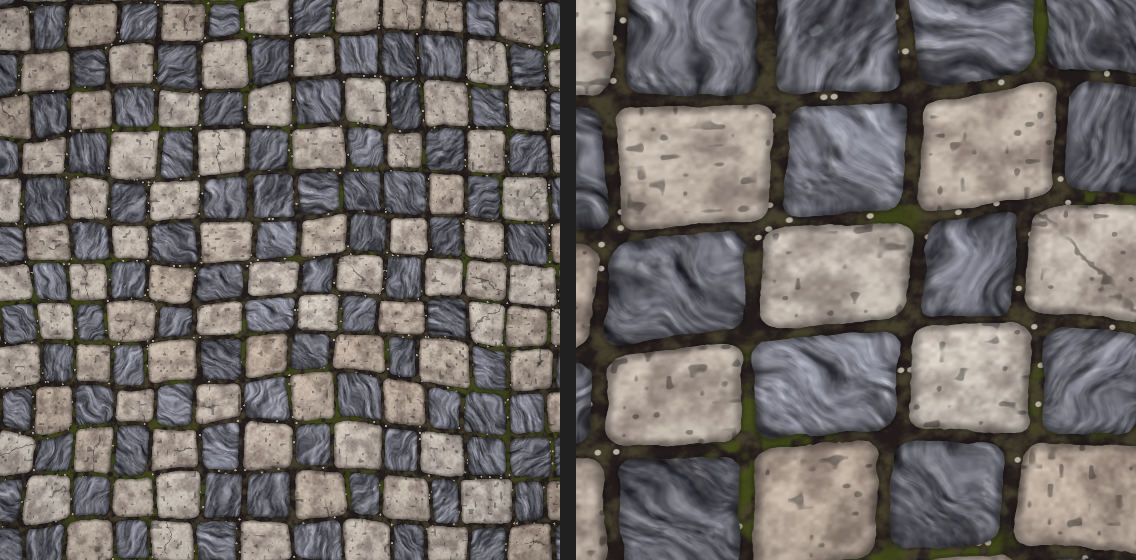
Left: the whole. Right: its middle third, enlarged.
Give the GLSL for this texture, as a WebGL 1 fragment shader.

```glsl
precision highp float;
// Weathered paving of pale limestone and slate-blue setts in a loose checkerboard.
// Rows and columns are bounded by jittered, drifting lines; each stone is a rounded
// box between its four lines, with noise for grain, cleft streaks, cracks and moss.
uniform vec2 u_resolution;

const float STONES = 12.9;        // stones across the canvas
const float HALF_JOINT = 0.030;   // half joint width, in stones

float hash(vec2 p) {
  vec3 q = fract(vec3(p.xyx) * 0.1031);
  q += dot(q, q.yzx + 33.33);
  return fract((q.x + q.y) * q.z);
}

float noise(vec2 p) {
  vec2 i = floor(p), f = fract(p);
  f = f * f * (3.0 - 2.0 * f);
  return mix(mix(hash(i), hash(i + vec2(1, 0)), f.x),
             mix(hash(i + vec2(0, 1)), hash(i + vec2(1, 1)), f.x), f.y);
}

float fbm(vec2 p) {
  float sum = 0.0, amp = 0.53;
  for (int i = 0; i < 4; i++) {
    sum += amp * noise(p);
    p = mat2(0.8, -0.6, 0.6, 0.8) * p * 2.03 + 17.3;
    amp *= 0.5;
  }
  return sum;
}

vec2 rotate(vec2 p, float a) {
  return vec2(cos(a) * p.x - sin(a) * p.y, sin(a) * p.x + cos(a) * p.y);
}

// 1 for limestone, 0 for slate; a few stones break the checkerboard
float isPale(vec2 id) {
  float parity = mod(id.x + id.y, 2.0);
  return abs(1.0 - parity - step(0.92, hash(id + 71.0)));
}

// Height of the line below a row
float rowLine(float row, float x) {
  return row + 0.26 * (noise(vec2(x * 0.85, row * 7.3 + 40.0)) - 0.5);
}

// Position of the line left of a column; pale stones push it outwards
float columnLine(float col, float row, float y) {
  vec2 id = vec2(col, row);
  float push = 0.045 * (isPale(id - vec2(1, 0)) - isPale(id));
  float tilt = 0.16 * (hash(id + 13.0) - 0.5);
  return col + push + 0.24 * (hash(id + 5.0) - 0.5) + tilt * (y - row - 0.5);
}

float roundedBox(vec2 p, vec2 halfSize, float radius) {
  vec2 q = abs(p) - halfSize + radius;
  return length(max(q, 0.0)) + min(max(q.x, q.y), 0.0) - radius;
}

vec3 limestone(vec2 p, vec2 local, vec2 id) {
  float seed = hash(id + 23.0);
  float grain = fbm(p * 5.0 + seed * 50.0);
  vec3 col = mix(vec3(0.55, 0.51, 0.485), vec3(0.755, 0.725, 0.69), smoothstep(0.18, 0.72, grain));
  col *= mix(vec3(0.94, 0.90, 0.87), vec3(1.03), seed);
  col += 0.09 * (noise(p * 24.0) - 0.5);
  col *= 1.0 - 0.32 * smoothstep(0.80, 0.92, noise(p * 13.0 + 9.0));
  vec2 q = rotate(local, seed * 6.28);
  float crack = abs(q.y + 0.32 * (fbm(q * 4.0 + seed * 30.0) - 0.5) - 0.08);
  float cracked = step(0.62, hash(id + 31.0)) * smoothstep(0.3, 0.55, noise(p * 3.0));
  return col * (1.0 - 0.35 * cracked * (1.0 - smoothstep(0.006, 0.026, crack)));
}

vec3 slate(vec2 p, vec2 local, vec2 id) {
  float seed = hash(id + 47.0);
  vec2 q = rotate(local, 0.3 + seed * 2.4);
  q += 0.22 * (vec2(noise(p * 3.5), noise(p * 3.5 + 60.0)) - 0.5);
  float cleft = fbm(q * vec2(2.6, 8.0) + seed * 90.0);
  float relief = cleft - fbm((q + vec2(0.02, -0.04)) * vec2(2.6, 8.0) + seed * 90.0);
  vec3 col = mix(vec3(0.27, 0.27, 0.295), vec3(0.49, 0.495, 0.54), smoothstep(0.2, 0.78, cleft));
  col *= 0.86 + 0.26 * hash(id + 53.0);
  col += 0.45 * relief + 0.06 * (noise(p * 22.0) - 0.5);
  return col + 0.13 * smoothstep(0.62, 0.8, fbm(q * vec2(4.0, 11.0) + seed * 40.0));
}

vec3 joint(vec2 p) {
  vec3 col = mix(vec3(0.125, 0.10, 0.10), vec3(0.26, 0.235, 0.17), smoothstep(0.3, 0.75, fbm(p * 9.0)));
  float moss = smoothstep(0.56, 0.76, noise(p * 1.3 + 80.0)) * smoothstep(0.25, 0.6, noise(p * 12.0));
  col = mix(col, vec3(0.25, 0.29, 0.09), 0.8 * moss);
  vec2 cell = floor(p * 15.0);
  float pebble = smoothstep(0.45, 0.25, length(fract(p * 15.0) - 0.5));
  return mix(col, vec3(0.68, 0.65, 0.60), pebble * step(0.955, hash(cell + 3.0)));
}

void main() {
  float side = min(u_resolution.x, u_resolution.y);
  vec2 uv = gl_FragCoord.xy / side;
  float pixel = STONES / side;

  // Slow drift of the courses
  vec2 p = uv * STONES + vec2(0.30, 0.02);
  p += 0.65 * (vec2(noise(p * 0.24 + 4.0), noise(p * 0.24 + 29.0)) - 0.5);

  // Find the stone and its bounds
  float row = floor(p.y);
  row += step(rowLine(row + 1.0, p.x), p.y) - step(p.y, rowLine(row, p.x));
  float col = floor(p.x);
  col += step(columnLine(col + 1.0, row, p.y), p.x) - step(p.x, columnLine(col, row, p.y));
  vec2 id = vec2(col, row);
  float pale = isPale(id);
  vec2 low = vec2(columnLine(col, row, p.y), rowLine(row, p.x));
  vec2 high = vec2(columnLine(col + 1.0, row, p.y), rowLine(row + 1.0, p.x));
  vec2 local = p - 0.5 * (low + high);
  vec2 inset = HALF_JOINT + 0.025 * vec2(hash(id + 61.0), hash(id + 67.0)) + 0.012 * (1.0 - pale);
  float d = roundedBox(local, 0.5 * (high - low) - inset, 0.10 + 0.07 * hash(id + 83.0));
  d += 0.055 * (fbm(p * 6.0) - 0.5);

  // Worn stone face with shaded rim
  vec3 stone = pale > 0.5 ? limestone(p, local, id) : slate(p, local, id);
  stone *= mix(0.66, 1.0, smoothstep(0.0, 0.085, -d));
  stone *= 1.0 + 0.09 * local.y - 0.04 * local.x;
  vec3 color = mix(stone, joint(p) * mix(1.0, 0.8, smoothstep(0.04, 0.0, d)),
                   smoothstep(-0.6 * pixel, 0.6 * pixel, d));

  // Gentle falloff of light towards the corners
  vec2 c = gl_FragCoord.xy / u_resolution - vec2(0.5, 0.42);
  gl_FragColor = vec4(color * (1.05 - 0.32 * dot(c, c)), 1.0);
}
```
